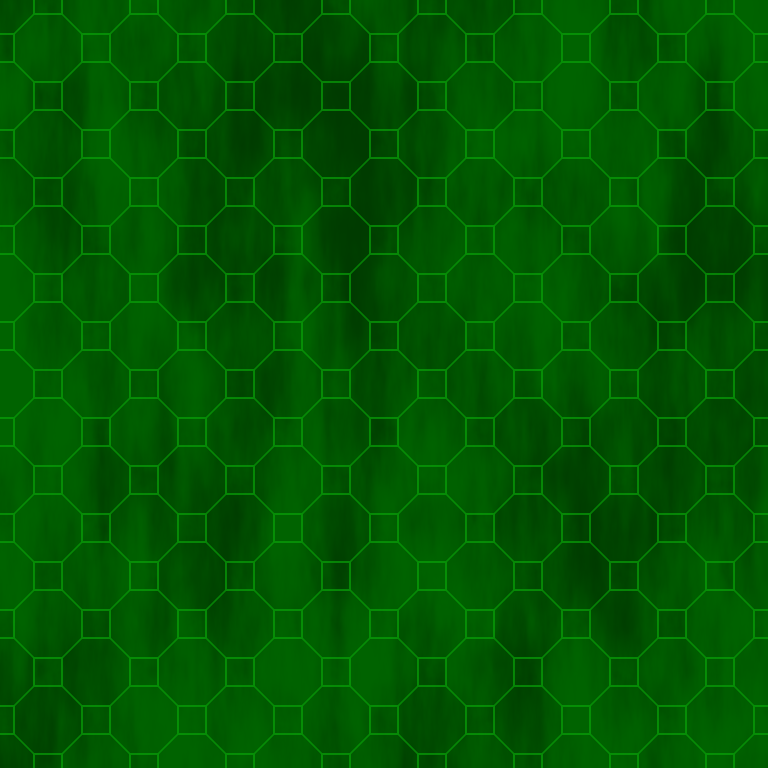
This pattern is drawn by a WebGL 1 fragment shader. Its source:

```glsl
precision highp float;

uniform vec2 u_resolution;

#define REPEATS 8.0
#define SQUARE_HALF 0.146
#define LINE_WIDTH 0.018
#define DIAGONAL_STRENGTH 0.82
#define TILE_VARIATION 0.07
#define STREAK_SCALE vec2(13.0, 2.6)
#define CLOUD_SCALE vec2(11.0, 8.0)
#define GRAIN_SCALE vec2(75.0, 16.0)
#define DARK_GREEN vec3(0.0, 0.23, 0.0)
#define LIGHT_GREEN vec3(0.0, 0.39, 0.0)
#define LINE_GREEN vec3(0.03, 0.60, 0.03)

float hash(vec2 p) {
  vec3 q = fract(vec3(p.xyx) * 0.1031);
  q += dot(q, q.yzx + 33.33);
  return fract((q.x + q.y) * q.z);
}

float valueNoise(vec2 p) {
  vec2 cell = floor(p);
  vec2 f = fract(p);
  f = f * f * (3.0 - 2.0 * f);
  float low = mix(hash(cell), hash(cell + vec2(1.0, 0.0)), f.x);
  float high = mix(hash(cell + vec2(0.0, 1.0)), hash(cell + vec2(1.0, 1.0)), f.x);
  return mix(low, high, f.y);
}

float fbm(vec2 p) {
  float sum = 0.0;
  float amplitude = 0.5;
  for (int i = 0; i < 5; i++) {
    sum += amplitude * valueNoise(p);
    p = p * 2.03 + vec2(17.3, 9.1);
    amplitude *= 0.5;
  }
  return sum / 0.97;
}

// Antialiased stroke centred on distance zero
float stroke(float dist, float pixel) {
  return clamp((0.5 * LINE_WIDTH - abs(dist)) / pixel + 0.5, 0.0, 1.0);
}

// Streaks running down the wall, soft stains and fine vertical grain
float wearAt(vec2 p) {
  float streaks = fbm(p * STREAK_SCALE + 41.0);
  float clouds = fbm(p * CLOUD_SCALE + 87.0);
  float grain = fbm(p * GRAIN_SCALE + 123.0);
  return 0.56 * streaks + 0.27 * clouds + 0.17 * grain;
}

void main() {
  vec2 p = gl_FragCoord.xy / u_resolution.y;
  float pixel = REPEATS / u_resolution.y;
  vec2 grid = p * REPEATS;

  // Diagonal lattice: octagons at whole points, squares at half points
  vec2 diagonal = vec2(grid.x + grid.y, grid.x - grid.y);
  vec2 octagonId = floor(diagonal + 0.5);
  vec2 squareId = floor(diagonal);
  vec2 offset = diagonal - squareId - 0.5;

  vec2 squarePos = 0.5 * vec2(offset.x + offset.y, offset.x - offset.y);
  float squareDist = max(abs(squarePos.x), abs(squarePos.y)) - SQUARE_HALF;
  float diagonalDist = min(abs(offset.x), abs(offset.y)) * 0.7071;

  // Worn surface with a slight shift in tone from tile to tile
  bool inSquare = squareDist < 0.0;
  vec2 tileId = inSquare ? squareId + 211.0 : octagonId + 57.0;
  float wear = wearAt(p) + TILE_VARIATION * (hash(tileId) - 0.5);
  if (inSquare) wear += 0.12 * (fbm(p * 55.0 + 19.0) - 0.5);
  vec3 color = mix(DARK_GREEN, LIGHT_GREEN, smoothstep(0.23, 0.70, wear));

  // Outlines
  float outside = clamp(squareDist / pixel + 0.5, 0.0, 1.0);
  float joints = DIAGONAL_STRENGTH * outside * stroke(diagonalDist, pixel);
  float line = max(stroke(squareDist, pixel), joints);
  color = mix(color, LINE_GREEN, line * mix(0.8, 1.0, wear));

  gl_FragColor = vec4(color, 1.0);
}
```
